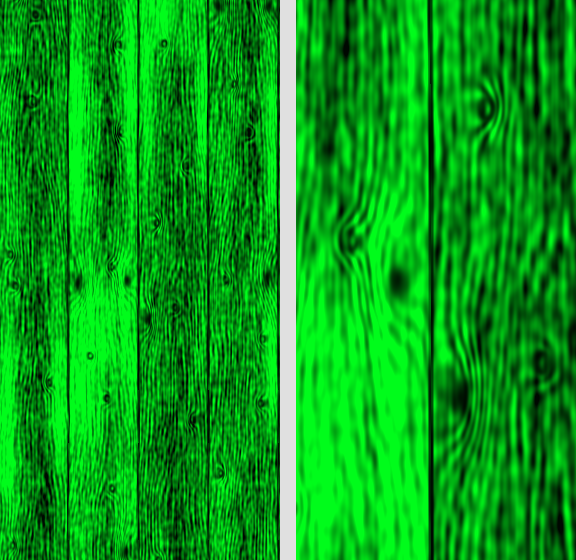
Left: the whole. Right: its middle third, enlarged.
A WebGL 2 fragment shader for this texture:

```glsl
#version 300 es
precision highp float;
// Four upright weathered planks in vivid green, with arched grain, knots and worn bright edges.
uniform vec2 u_resolution;
out vec4 fragColor;

#define PLANKS 4.0         // planks across
#define SEAM_SHIFT 0.006   // offset of the seams to the left
#define SEAM_WIDTH 0.0035
#define RING_FREQ 72.0     // growth lines per canvas width
#define RING_RISE 5.0      // how fast the arches climb
#define RING_DEPTH 0.17
#define FIBRE_DEPTH 0.50
#define SPECK_DEPTH 0.42
#define WEAR_GAIN 0.40     // brightness of worn patches
#define HEART_SHADE 0.20   // darkness along the plank's heart
#define LIT_GREEN vec3(0.0, 1.0, 0.105)

// Centre and radii of worn patches
const vec4 WEAR[11] = vec4[11](
  vec4(0.61, 1.97, 0.13, 0.17), vec4(0.52, 1.70, 0.03, 0.32), vec4(0.725, 1.65, 0.022, 0.30),
  vec4(0.27, 1.50, 0.035, 0.32), vec4(0.475, 1.68, 0.03, 0.32), vec4(0.33, 0.72, 0.10, 0.30),
  vec4(0.215, 0.62, 0.03, 0.30), vec4(0.025, 0.52, 0.035, 0.36), vec4(0.97, 1.50, 0.03, 0.26),
  vec4(0.97, 0.75, 0.03, 0.22), vec4(0.46, 0.80, 0.035, 0.28));

// Centre and radius of the large dark knots
const vec3 KNOTS[7] = vec3[7](
  vec3(0.28, 0.99, 0.016), vec3(0.455, 1.0, 0.014), vec3(0.955, 1.01, 0.017),
  vec3(0.78, 1.98, 0.016), vec3(0.45, 0.03, 0.013), vec3(0.53, 0.86, 0.012),
  vec3(0.96, 1.98, 0.014));

vec2 hash2(vec2 p) {
  vec3 q = fract(p.xyx * vec3(0.1031, 0.1030, 0.0973));
  q += dot(q, q.yzx + 33.33);
  return fract((q.xx + q.yz) * q.zy);
}

float corner(vec2 cell, vec2 offset) {
  float angle = 6.28318 * hash2(cell).x;
  return dot(vec2(cos(angle), sin(angle)), offset);
}

// Gradient noise, about -0.7 to 0.7
float noise(vec2 p) {
  vec2 i = floor(p), f = p - i, e = vec2(1.0, 0.0);
  vec2 w = f * f * f * (f * (f * 6.0 - 15.0) + 10.0);
  return mix(mix(corner(i, f), corner(i + e, f - e), w.x),
             mix(corner(i + e.yx, f - e.yx), corner(i + 1.0, f - 1.0), w.x), w.y);
}

float plankOf(float x) {
  return floor((x + SEAM_SHIFT) * PLANKS);
}

// Squared distance to an upright oval, in radii
float oval(vec2 offset, vec2 radii) {
  vec2 e = offset / radii;
  return dot(e, e);
}

void main() {
  vec2 p = gl_FragCoord.xy / u_resolution * vec2(1.0, 2.0);
  float pixel = 1.0 / u_resolution.x;
  vec2 board = vec2(p.x + 0.003 * noise(vec2(p.y * 3.0, 4.5)), p.y);
  float plank = plankOf(board.x);
  float id = mod(plank, PLANKS);
  vec2 g = p + vec2(7.0, 13.0) * (id + 1.0);

  // Plank tone, darker along a wandering heart
  float heart = (plank + 0.55) / PLANKS + 0.03 * noise(vec2(id * 5.3 + 2.5, p.y * 1.6));
  float d = p.x - heart + 0.008 * noise(g * vec2(12.0, 5.0));
  float tone = vec4(0.60, 0.71, 0.57, 0.62)[int(id)];
  float shade = 0.8 + 1.2 * noise(g * vec2(9.0, 1.7));
  tone -= HEART_SHADE * exp(-oval(vec2(d, 0.0), vec2(0.05, 1.0))) * shade;
  tone += 0.25 * noise(g * vec2(14.0, 2.5)) + 0.15 * noise(g * vec2(22.0, 13.0));

  // Worn patches with streaky borders
  float wear = 0.0;
  for (int i = 0; i < 11; i++) {
    vec4 patchArea = WEAR[i];
    float same = float(plankOf(patchArea.x) == plank);
    float reach = oval(p - patchArea.xy, patchArea.zw);
    wear = max(wear, same * exp(-0.8 * reach * sqrt(reach)));
  }
  wear *= 1.0 + 0.6 * noise(g * vec2(45.0, 3.0));
  tone += WEAR_GAIN * wear;

  // Large knots bend the growth lines and darken the wood
  float bend = 0.0, dark = 0.0;
  float ragged = 1.0 + 1.1 * noise(g * vec2(70.0, 30.0));
  for (int i = 0; i < 7; i++) {
    float reach = oval(p - KNOTS[i].xy, KNOTS[i].z * vec2(1.0, 2.0));
    float same = float(plankOf(KNOTS[i].x) == plank);
    bend += 3.0 * same * exp(-0.13 * reach);
    dark = max(dark, same * exp(-reach * ragged));
  }

  // Small scattered knots with a dark rim
  for (float k = -1.0; k < 2.0; k++) {
    float row = floor(p.y * 3.0) + k;
    vec2 h = hash2(vec2(id * 17.0 + 3.0, row + 41.0));
    vec2 centre = vec2((plank + 0.15 + 0.7 * h.x) / PLANKS - SEAM_SHIFT, (row + h.y) / 3.0);
    float reach = oval(p - centre, vec2(0.010, 0.013));
    bend += 2.0 * exp(-0.2 * reach);
    dark = max(dark, 0.65 * exp(-4.0 * pow(sqrt(reach) - 0.8, 2.0)) * ragged);
  }

  // Arched growth lines, long fibres and short specks
  float ring = RING_FREQ * sqrt(d * d + 0.0003) + RING_RISE * p.y + bend
             + 2.6 * noise(g * vec2(8.0, 2.2)) + 0.7 * noise(g * vec2(24.0, 8.0));
  float lines = sin(6.28318 * ring) * (0.9 + 0.9 * noise(g * vec2(18.0, 7.0)));
  float fibre = noise(g * vec2(125.0, 9.0));
  float speck = noise(g * vec2(95.0, 42.0));
  float calm = 1.0 - 0.35 * clamp(wear, 0.0, 1.0);
  float level = tone + calm * (RING_DEPTH * lines + FIBRE_DEPTH * fibre + SPECK_DEPTH * speck);

  // Knot shadow and seams
  level *= 1.0 - 0.9 * clamp(dark, 0.0, 1.0);
  float across = (board.x + SEAM_SHIFT) * PLANKS;
  float gap = abs(across - floor(across + 0.5)) / PLANKS;
  float seam = 1.0 - smoothstep(SEAM_WIDTH * 0.4, SEAM_WIDTH + pixel, gap);
  level *= 1.0 - seam * clamp(0.75 + 0.7 * noise(vec2(plank * 3.7, p.y * 9.0)), 0.0, 1.0);

  fragColor = vec4(LIT_GREEN * clamp(level, 0.03, 0.99), 1.0);
}
```
